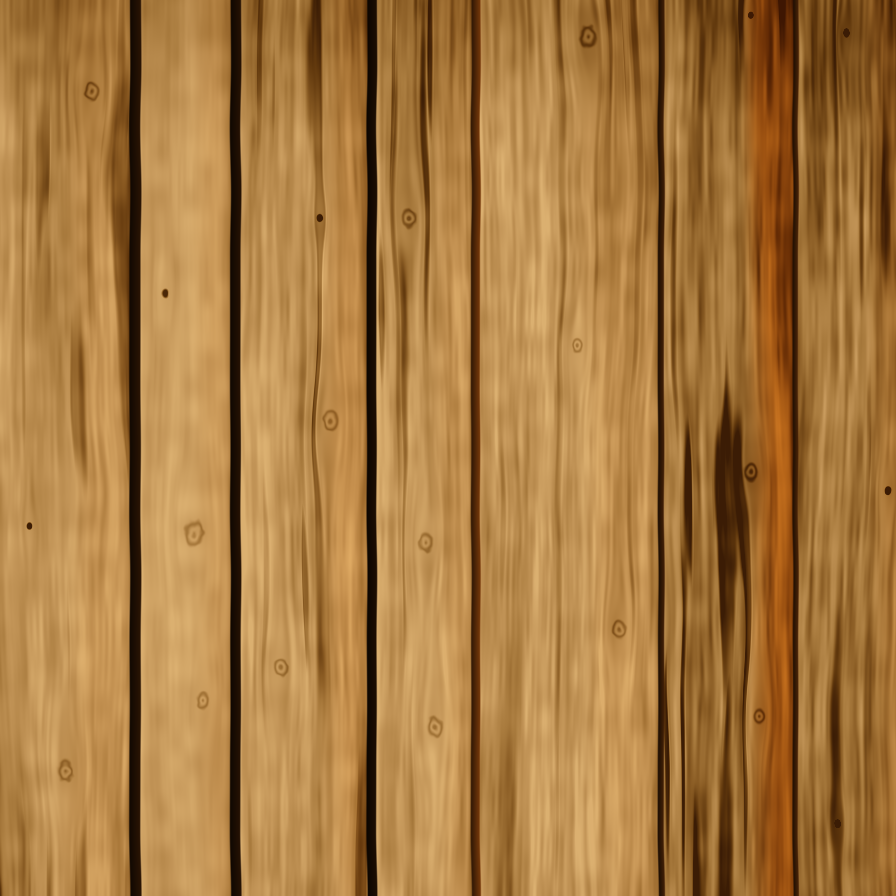
Write a Shadertoy shader that draws this texture.

```glsl
// Seven weathered vertical wooden planks with grain, cracks, knots and dark gaps.

const int PLANKS = 7;
const int KNOTS = 3;  // knots or nail holes on each plank

// Seams between planks: position, half width and brightness of the gap
const float SEAM[8] = float[8](-0.02, 0.151, 0.263, 0.415, 0.531, 0.738, 0.888, 1.02);
const float GAP[8] = float[8](0.0, 0.0062, 0.0058, 0.0054, 0.005, 0.0034, 0.003, 0.0);
const float GAP_LIGHT[8] = float[8](0.5, 0.5, 0.45, 0.35, 1.4, 0.8, 0.9, 0.5);

// Character of each plank, left to right
const float TONE[7] = float[7](3.4, 3.85, 3.3, 3.4, 3.55, 2.6, 2.5);
const float FINE[7] = float[7](0.6, 0.25, 0.65, 0.65, 0.8, 0.9, 1.0);
const float CRACK[7] = float[7](0.8, 0.1, 0.8, 0.9, 0.5, 1.2, 0.7);
const float CRACK_SIDE[7] = float[7](0.85, 0.5, 0.7, 0.4, 0.6, 0.3, 0.5);
const float STAIN[7] = float[7](0.1, 0.1, 0.2, 0.1, 0.1, 1.0, 0.25);

// Wood colours from deep shadow to sunlit ridge
const vec3 WOOD[6] = vec3[6](
    vec3(0.23, 0.11, 0.02), vec3(0.38, 0.22, 0.05), vec3(0.54, 0.36, 0.14),
    vec3(0.66, 0.48, 0.24), vec3(0.76, 0.58, 0.34), vec3(0.86, 0.69, 0.44));
const vec3 STAIN_TINT = vec3(1.06, 0.8, 0.38);
const float RELIEF_STEP = 0.0014;
const float RELIEF = 1.3;

float hash(vec2 p) {
    vec3 q = fract(vec3(p.xyx) * 0.1031);
    q += dot(q, q.yzx + 33.33);
    return fract((q.x + q.y) * q.z);
}

float noise(vec2 p) {
    vec2 i = floor(p), f = fract(p);
    f = f * f * (3.0 - 2.0 * f);
    return mix(mix(hash(i), hash(i + vec2(1, 0)), f.x),
               mix(hash(i + vec2(0, 1)), hash(i + vec2(1, 1)), f.x), f.y);
}

vec3 woodColor(float tone) {
    tone = clamp(tone, 0.0, 5.0);
    int i = min(int(tone), 4);
    return mix(WOOD[i], WOOD[i + 1], tone - float(i));
}

// Fibres stretched along the plank
float fibres(vec2 q) {
    return 0.45 * noise(q * vec2(170.0, 7.0)) + 0.3 * noise(q * vec2(75.0, 3.0))
         + 0.25 * noise(q * vec2(290.0, 20.0));
}

// Tapered slits: short ones, and a few that run far
float cracks(vec2 q) {
    float slit = smoothstep(0.3, 0.1, noise(q * vec2(115.0, 3.6) + 40.0));
    float split = smoothstep(0.2, 0.06, noise(q * vec2(60.0, 1.4) + 80.0));
    return max(slit * smoothstep(0.3, 0.65, noise(q * vec2(22.0, 3.0))), split);
}

// Bends the grain around the knots; darkness returns rings and holes
vec2 bendAroundKnots(vec2 p, int k, out float darkness) {
    vec2 bent = p;
    darkness = 0.0;
    for (int i = 0; i < KNOTS; i++) {
        vec2 id = vec2(k, i);
        float radius = mix(0.003, 0.0105, hash(id + 7.0));
        vec2 center = vec2(mix(SEAM[k], SEAM[k + 1], 0.2 + 0.6 * hash(id + 31.0)),
                           (float(i) + hash(id + 53.0)) / float(KNOTS));
        vec2 d = p - center, wide = d * vec2(1.0, 0.3) / radius;
        bent.x -= 0.75 * d.x * exp(-dot(wide, wide) / 6.0);
        float s = length(d * vec2(1.0, 0.75)) / radius + 0.35 * (noise(p * 180.0) - 0.5);
        float hole = 4.0 * (1.0 - smoothstep(0.6, 1.1, s));
        float rings = (0.8 + 0.8 * cos(s * 7.0)) * (1.0 - smoothstep(0.8, 1.4, s));
        darkness += radius < 0.0048 ? hole : rings;
    }
    return bent;
}

void mainImage(out vec4 fragColor, in vec2 fragCoord) {
    vec2 p = fragCoord / iResolution.xy;
    float pixel = 1.0 / iResolution.x;

    // Plank under this point, with slightly uneven edges
    float x = p.x + 0.0016 * (noise(vec2(p.y * 14.0, floor(p.x * 9.0) * 0.0)) - 0.5);
    int k = 0;
    for (int i = 1; i < PLANKS; i++) if (x > SEAM[i]) k = i;
    float across = (x - SEAM[k]) / (SEAM[k + 1] - SEAM[k]);
    float fromLeft = x - SEAM[k] - GAP[k];
    float fromRight = SEAM[k + 1] - GAP[k + 1] - x;

    // Grain coordinates, wandering and bent
    float knots;
    vec2 q = bendAroundKnots(p, k, knots) + float(k) * vec2(3.7, 13.3);
    q.x += 0.016 * noise(q * vec2(6.0, 2.5)) + 0.004 * noise(q * vec2(24.0, 11.0));

    // Surface relief, lit from one side
    float crackPower = CRACK[k] * (1.25 - 1.3 * abs(across - CRACK_SIDE[k]));
    vec2 stepX = vec2(RELIEF_STEP, 0.0);
    float fibre = fibres(q), crack = cracks(q) * crackPower;
    float slope = FINE[k] * (fibre - fibres(q - stepX))
                - 0.6 * (crack - cracks(q - stepX) * crackPower);

    // Tone: broad bands, mottling, fibres, cracks and knots
    float tone = TONE[k] + 1.5 * (noise(q * vec2(14.0, 1.2)) - 0.5);
    tone += 0.6 * (noise(q * vec2(55.0, 38.0)) - 0.5);
    tone += 4.0 * FINE[k] * (fibre - 0.5) + RELIEF * slope - 2.2 * crack - knots;

    // Rounded edges and soft light falloff
    tone += 0.9 * exp(-max(fromLeft, 0.0) / 0.003) - 1.1 * exp(-max(fromRight, 0.0) / 0.004);
    vec2 c = p - vec2(0.4, 0.5);
    tone += 0.5 - 1.8 * dot(c, c) - 0.8 * smoothstep(0.84, 1.0, p.y);

    vec3 color = woodColor(tone);
    float stain = STAIN[k] * smoothstep(0.5, 0.85, across + 0.3 * (noise(q * vec2(16.0, 2.0)) - 0.5));
    color *= mix(vec3(1.0), STAIN_TINT, stain);

    // Shadowed gap
    int g = across < 0.5 ? k : k + 1;
    float side = clamp((x - SEAM[g]) / max(GAP[g], 0.001), -1.0, 1.0);
    vec3 gapColor = WOOD[0] * GAP_LIGHT[g] * (1.0 + 0.45 * side);
    color = mix(gapColor, color, smoothstep(-pixel, pixel, min(fromLeft, fromRight)));
    fragColor = vec4(color, 1.0);
}
```
